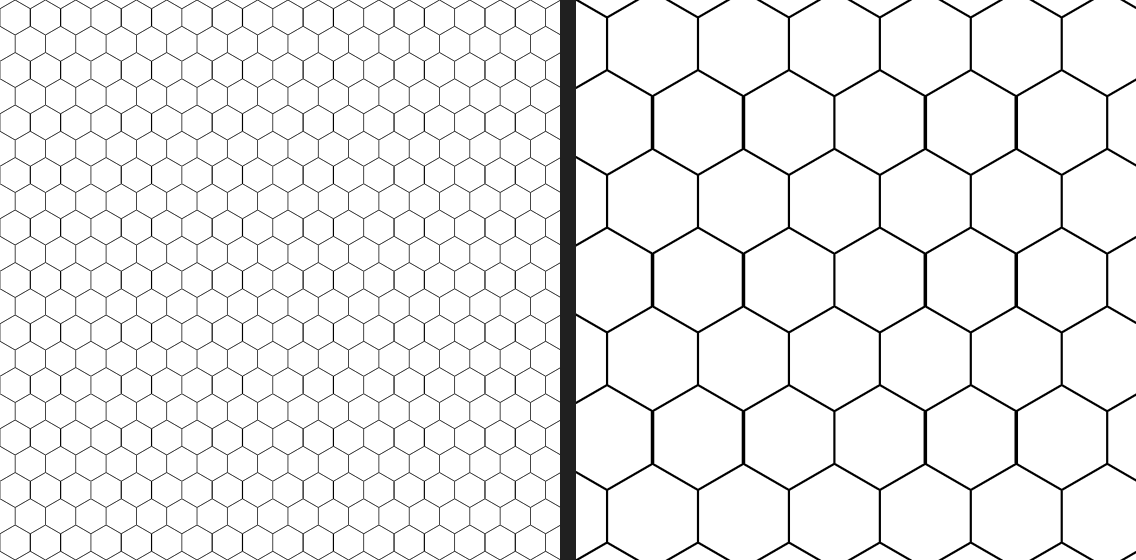
Left: the whole. Right: its middle third, enlarged.
This pattern is drawn by a WebGL 2 fragment shader. Its source:

```glsl
#version 300 es
precision highp float;

uniform vec2 u_resolution;
out vec4 fragColor;

const float SIDE = 1.0 / 32.0;               // 21 rows fill the height
const float CELL_WIDTH = SIDE * sqrt(3.0);   // about 18.5 cells across
const float THIN_LINE = 0.0013;
const float BOLD_LINE = 0.0021;
const vec3 PAPER = vec3(1.0);
const vec3 INK = vec3(0.0);

// Offset from the nearest centre of a rectangular lattice.
vec2 latticeOffset(vec2 p, vec2 origin, vec2 pitch) {
    return mod(p - origin + 0.5 * pitch, pitch) - 0.5 * pitch;
}

// Share of a pixel covered by a line, also for lines finer than a pixel.
float lineCoverage(float dist, float width, float pixel) {
    float upper = min(dist + 0.5 * width, 0.5 * pixel);
    float lower = max(dist - 0.5 * width, -0.5 * pixel);
    return clamp((upper - lower) / pixel, 0.0, 1.0);
}

// Two of every three upright edges in alternate rows are bolder.
float uprightWidth(float x, bool alternateRow) {
    float edge = floor(x / CELL_WIDTH + 0.5);
    bool bold = alternateRow && mod(edge, 3.0) > 0.5;
    return bold ? BOLD_LINE : THIN_LINE;
}

float honeycomb(vec2 p, float pixel) {
    // Two interleaved lattices hold the centres of the hexagons.
    vec2 pitch = vec2(CELL_WIDTH, 3.0 * SIDE);
    vec2 a = latticeOffset(p, vec2(0.5 * CELL_WIDTH, SIDE), pitch);
    vec2 b = latticeOffset(p, vec2(0.0, 2.5 * SIDE), pitch);
    bool alternateRow = dot(a, a) < dot(b, b);
    vec2 q = abs(alternateRow ? a : b);

    // Distances to the upright and slanted sides.
    float apothem = 0.5 * CELL_WIDTH;
    float upright = apothem - q.x;
    float slanted = apothem - dot(q, vec2(0.5, 0.5 * sqrt(3.0)));
    float width = uprightWidth(p.x, alternateRow);
    return max(lineCoverage(upright, width, pixel),
               lineCoverage(slanted, THIN_LINE, pixel));
}

void main() {
    float pixel = 1.0 / u_resolution.y;
    vec2 p = gl_FragCoord.xy * pixel;
    fragColor = vec4(mix(PAPER, INK, honeycomb(p, pixel)), 1.0);
}
```
